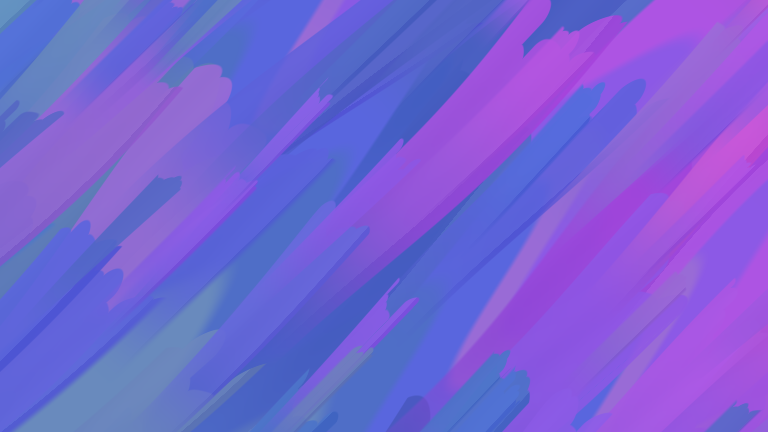
Reproduce this background procedurally as a WebGL 1 fragment shader.

```glsl
precision highp float;
uniform vec2 u_resolution;

#define LAYERS 11
#define ANGLE 0.765
#define ANGLE_SPREAD 0.16
#define WIDEST 0.48
#define NARROWEST 0.08
#define OPACITY 0.97
#define COLOR_SCATTER 0.5
#define FINGER_WIDTH 0.15
#define FINGER_REACH 0.55
#define STREAK_CONTRAST 0.004

float hash(vec2 p) {
  return fract(sin(dot(p, vec2(127.1, 311.7))) * 43758.5453);
}

// Color ramp from slate through blue and violet to pink
vec3 paint(float t) {
  vec3 c = vec3(0.41, 0.54, 0.74);
  c = mix(c, vec3(0.31, 0.43, 0.78), smoothstep(0.27, 0.31, t));
  c = mix(c, vec3(0.35, 0.40, 0.87), smoothstep(0.41, 0.44, t));
  c = mix(c, vec3(0.60, 0.42, 0.84), smoothstep(0.53, 0.55, t));
  c = mix(c, vec3(0.55, 0.35, 0.90), smoothstep(0.59, 0.61, t));
  c = mix(c, vec3(0.68, 0.33, 0.89), smoothstep(0.69, 0.72, t));
  return mix(c, vec3(0.80, 0.32, 0.84), smoothstep(0.82, 0.88, t));
}

// Cool at the lower left, warm at the upper right
float warmth(vec2 p) {
  return 0.7 * p.x * u_resolution.y / u_resolution.x + 0.3 * p.y;
}

// Distance to a row of rounded fingers that all point along +x
float fingers(vec2 q, float spacing, float reach, float seed) {
  float id = floor(q.y / spacing);
  float d = 10.0;
  for (int j = -1; j <= 1; j++) {
    float k = id + float(j);
    float r = hash(vec2(k, seed));
    float center = (k + 0.5 + 0.4 * (r - 0.5)) * spacing;
    float past = max(q.x + reach * r * r, 0.0);
    d = min(d, length(vec2(past * 0.6, q.y - center)) - 0.7 * spacing);
  }
  return d;
}

void main() {
  float px = 1.0 / u_resolution.y;
  vec2 p = gl_FragCoord.xy * px;

  // Smooth underpainting with broad streaks
  float drift = dot(p, vec2(-sin(ANGLE), cos(ANGLE)));
  vec3 color = paint(mix(warmth(p), 0.5, 0.3) + 0.08 * sin(drift * 17.0));

  // Brush strokes, from broad to fine
  for (int i = 0; i < LAYERS; i++) {
    float layer = float(i);
    float depth = layer / float(LAYERS - 1);
    float width = mix(WIDEST, NARROWEST, pow(depth, 0.85));
    float span = 3.5 * width + 0.25;
    float offset = hash(vec2(layer, 3.7));

    // Each layer sweeps in a slightly different direction
    float angle = ANGLE + ANGLE_SPREAD * (hash(vec2(layer, 8.3)) - 0.5);
    vec2 along = vec2(cos(angle), sin(angle));
    vec2 across = vec2(-along.y, along.x);
    vec2 s = vec2(dot(p, along), dot(p, across));

    // Staggered cell that holds one stroke
    float lanePos = s.y / width + offset;
    float lane = floor(lanePos);
    float shift = hash(vec2(lane, layer + 0.5));
    float rowPos = s.x / span + shift;
    float row = floor(rowPos);
    vec2 q = vec2(fract(rowPos) * span, (fract(lanePos) - 0.5) * width);
    vec2 id = vec2(lane + 17.0 * layer, row + 31.0 * layer);
    float r1 = hash(id);
    float r2 = hash(id + 5.3);
    float r3 = hash(id + 11.9);
    float r4 = hash(id + 23.1);
    float progress = q.x / span;

    // Tapered, gently bent sides and a slanted ragged tip
    float bend = 0.07 * width * sin(q.x * 4.0 + 6.28 * r2);
    float halfWidth = width * (0.32 + 0.1 * r3) * mix(0.3 + 0.7 * r4, 1.0, progress);
    float side = abs(q.y - bend) - halfWidth;
    float tip = 0.78 * span + 1.3 * (r2 - 0.6) * q.y
              + 0.1 * width * sin(q.y * 11.0 / width + 6.28 * r1);
    float ragged = fingers(vec2(q.x - tip, q.y), FINGER_WIDTH * width * (0.7 + 0.6 * r3),
                           FINGER_REACH * width, r1 * 50.0);
    float soft = 1.5 * px + 0.1 * width * pow(r4, 6.0);
    float mask = (1.0 - smoothstep(-soft, 0.0, side))
               * (1.0 - smoothstep(-0.75 * px, 0.75 * px, ragged))
               * smoothstep(0.0, 0.4, progress)
               * step(hash(id + 37.7), mix(1.0, 0.22, depth));

    // Stroke color from its place, with a cooler tail and a dark lower side
    vec2 middle = along * (row + 0.55 - shift) * span
                + across * (lane + 0.5 - offset) * width;
    float t = mix(warmth(middle), r1, COLOR_SCATTER);
    vec3 tone = paint(t) + 0.08 * (r2 - 0.5) * vec3(-0.5, 0.9, 0.3);
    tone = mix(tone, vec3(0.32, 0.40, 0.80), 0.3 * (1.0 - smoothstep(0.1, 0.7, progress)));
    float shade = smoothstep(-0.6, -0.62 + 3.0 * px / width, (q.y - bend) / halfWidth + 0.3 * r3);
    tone -= vec3(0.05, 0.06, 0.03) * (1.0 - shade) * step(0.4, r4);
    tone += STREAK_CONTRAST * (sin(s.y * 70.0 + 9.0 * r4) + sin(s.y * 31.0 + r1));
    color = mix(color, tone, mask * OPACITY * (0.85 + 0.15 * r2));
  }

  gl_FragColor = vec4(clamp(color, 0.0, 1.0), 1.0);
}
```
